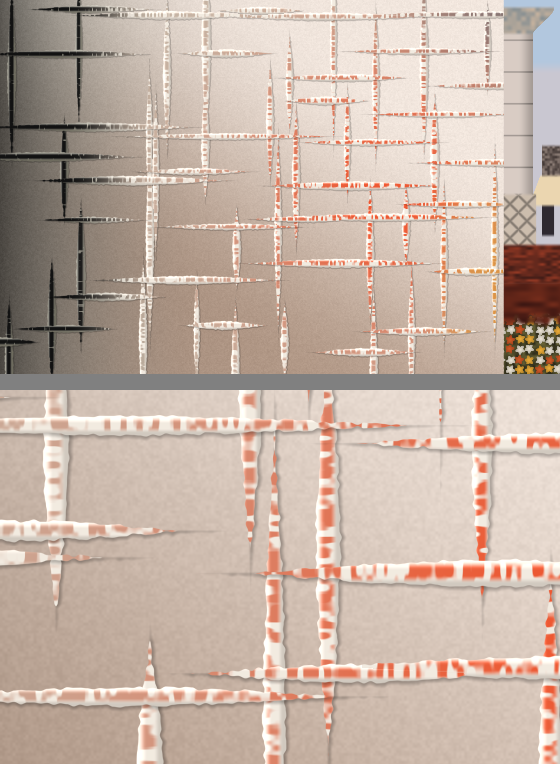
Top: the whole. Bottom: its middle third, enlarged.
Give the GLSL for this pattern, as a WebGL 1 fragment shader.

```glsl
precision highp float;
// Frosted glass pane crossed by embossed, tapered strokes, with a narrow strip
// of a furnished room beside it. Strokes come from a low-discrepancy scatter
// of spindles; their tint follows the light that falls through the pane.
uniform vec2 u_resolution;

const float PANE_EDGE = 1.347;
const int STROKES = 34;

float hash(vec2 p) {
  vec3 q = fract(vec3(p.xyx) * 0.1031);
  q += dot(q, q.yzx + 33.33);
  return fract((q.x + q.y) * q.z);
}

float noise(vec2 p) {
  vec2 i = floor(p), f = fract(p);
  f = f * f * (3.0 - 2.0 * f);
  return mix(mix(hash(i), hash(i + vec2(1.0, 0.0)), f.x),
             mix(hash(i + vec2(0.0, 1.0)), hash(i + 1.0), f.x), f.y);
}

float box(vec2 p, vec2 lo, vec2 hi, float soft) {
  vec2 m = smoothstep(lo - soft, lo + soft, p) * (1.0 - smoothstep(hi - soft, hi + soft, p));
  return m.x * m.y;
}

// Depth inside the nearest spindle (x) and position across it, -1 to 1 (y).
vec2 strokeField(vec2 q, vec2 area, float seed) {
  vec2 best = vec2(-1.0, 0.0);
  for (int i = 0; i < STROKES; i++) {
    float n = float(i);
    vec2 jitter = vec2(hash(vec2(n, seed)), hash(vec2(seed, n + 7.0))) - 0.5;
    vec2 center = fract(seed * 0.37 + n * vec2(0.7549, 0.5698)) * area + 0.09 * jitter;
    float halfLength = mix(0.09, 0.27, hash(vec2(n + 3.0, seed + 5.0)));
    float halfWidth = mix(0.008, 0.0125, hash(vec2(n + 11.0, seed)));
    vec2 d = q - center;
    float depth = halfWidth * (1.0 - pow(abs(d.x) / halfLength, 1.6)) - abs(d.y);
    if (depth > best.x) best = vec2(depth, d.y / halfWidth);
  }
  return best;
}

// Tint seen through the ridges of a stroke.
vec3 coreTint(vec2 p) {
  vec2 fromHeat = p - vec2(1.03, 0.47);
  float slate = smoothstep(0.95, 1.3, p.x) * smoothstep(0.6, 0.95, p.y);
  float gold = smoothstep(1.1, 1.3, p.x) * (1.0 - smoothstep(0.3, 0.65, p.y));
  vec3 c = mix(vec3(0.77, 0.72, 0.66), vec3(0.48, 0.49, 0.50), slate);
  c = mix(c, vec3(0.93, 0.34, 0.19), exp(-6.0 * dot(fromHeat, fromHeat)));
  c = mix(c, vec3(0.86, 0.58, 0.28), gold);
  return mix(vec3(0.07), c, smoothstep(0.18, 0.42, p.x));
}

vec3 paintStrokes(vec3 base, vec2 p, vec2 q, vec2 area, float seed, float lit, float px) {
  vec2 field = strokeField(q, area, seed);
  float ridge = noise(q * vec2(210.0, 75.0) + seed);
  float depth = field.x + 0.003 * (noise(q * vec2(170.0, 60.0)) - 0.5);
  float side = field.y * lit;
  float dark = 1.0 - smoothstep(0.15, 0.4, p.x);
  float rim = smoothstep(-0.005, 0.0, depth) * smoothstep(-0.2, 0.2, -side);
  vec3 body = mix(vec3(0.95, 0.92, 0.88), vec3(0.56, 0.55, 0.50), dark);
  float core = smoothstep(0.3, 0.65, ridge + 0.4 * dark) * smoothstep(0.85, 0.25, abs(side - 0.1));
  vec3 c = mix(body, coreTint(p), core);
  c += 0.12 * smoothstep(0.2, 0.7, side) - 0.13 * smoothstep(0.3, 0.8, -side);
  base *= 1.0 - 0.26 * rim;
  return mix(base, c, smoothstep(-px, px, depth));
}

vec3 frostedPane(vec2 p) {
  float glow = smoothstep(0.0, 0.95, p.y + 0.65 * (p.x - 0.75));
  float edgeShade = exp(-5.0 * max(p.x, 0.0));
  vec3 c = mix(vec3(0.70, 0.60, 0.53), vec3(0.95, 0.905, 0.87), glow);
  c = mix(c, vec3(dot(c, vec3(0.333))) * vec3(1.02, 1.0, 0.94), 0.75 * smoothstep(0.55, 0.0, p.x));
  float grain = noise(p * 260.0) + noise(p * 430.0) - 1.0;
  return c * (1.0 - 0.55 * edgeShade) + 0.03 * grain;
}

vec3 flowerBed(vec3 base, vec2 p) {
  float size = 0.026;
  vec2 cell = floor(p / size);
  vec2 d = fract(p / size) - 0.5 - 0.25 * (vec2(hash(cell), hash(cell + 19.0)) - 0.5);
  float kind = hash(cell + 41.0);
  float petals = 0.42 + 0.1 * cos(5.0 * atan(d.y, d.x + 0.0001) + 6.0 * kind);
  vec3 bloom = mix(vec3(0.93, 0.90, 0.84), vec3(0.93, 0.68, 0.22), step(0.5, kind));
  bloom = mix(bloom, vec3(0.82, 0.35, 0.15), step(0.8, kind));
  vec3 leaves = mix(vec3(0.16, 0.15, 0.09), vec3(0.42, 0.40, 0.22), noise(p * 110.0));
  vec3 c = mix(leaves, bloom * (1.0 - 0.5 * length(d)), smoothstep(0.06, -0.06, length(d) - petals));
  return mix(base, c, smoothstep(0.17, 0.14, p.y + 0.03 * noise(p * 50.0)));
}

// The room: s.x runs from 0 to 1 across the strip, s.y up the canvas.
vec3 room(vec2 p, vec2 s) {
  float soft = 0.006;
  vec3 c = mix(vec3(0.79, 0.78, 0.82), vec3(0.70, 0.78, 0.87), smoothstep(0.8, 0.84, s.y));
  // Stone column with joints, capital and a carved screen
  float joint = smoothstep(0.004, 0.0, abs(fract(s.y / 0.085) - 0.5) * 0.085);
  vec3 stone = vec3(0.85, 0.80, 0.77) * (1.0 - 0.25 * smoothstep(0.25, 0.55, s.x) - 0.25 * joint);
  c = mix(c, stone, box(s, vec2(-0.1, 0.45), vec2(0.52, 0.93), soft));
  float capitalWidth = 0.5 + 0.4 * smoothstep(0.9, 0.98, s.y);
  vec3 carving = mix(vec3(0.78, 0.70, 0.62), vec3(0.42, 0.50, 0.55), noise(p * 80.0) * 0.7);
  c = mix(c, carving, box(s, vec2(-0.1, 0.91), vec2(capitalWidth, 0.98), soft));
  vec3 lattice = mix(vec3(0.25, 0.21, 0.20), vec3(0.55, 0.49, 0.46), noise(p * 150.0));
  c = mix(c, lattice, box(s, vec2(0.68, 0.50), vec2(1.1, 0.61), soft));
  // Lamp, tufted seat and floor
  c = mix(c, vec3(0.18, 0.16, 0.19), box(s, vec2(0.68, 0.37), vec2(0.9, 0.46), soft));
  c = mix(c, vec3(0.92, 0.84, 0.69), box(s, vec2(0.45 + 2.5 * (s.y - 0.45), 0.45), vec2(1.1, 0.53), soft));
  vec2 tuft = abs(fract(vec2(p.x + p.y, p.x - p.y) * 22.0) - 0.5);
  vec3 cushion = vec3(0.80, 0.74, 0.68) * (1.0 - 0.35 * smoothstep(0.3, 0.5, max(tuft.x, tuft.y)));
  c = mix(c, cushion, box(s, vec2(-0.1, 0.34), vec2(0.58, 0.48), soft));
  vec3 fabric = mix(vec3(0.25, 0.11, 0.09), vec3(0.57, 0.22, 0.14), noise(p * vec2(60.0, 140.0)));
  c = mix(c, fabric, box(s, vec2(-0.1, 0.24), vec2(1.1, 0.345), soft));
  vec3 wood = mix(vec3(0.24, 0.09, 0.07), vec3(0.47, 0.18, 0.11), noise(p * vec2(25.0, 70.0)));
  c = mix(c, wood, box(s, vec2(-0.1, -0.1), vec2(1.1, 0.245), soft));
  return flowerBed(c, p);
}

void main() {
  vec2 p = gl_FragCoord.xy / u_resolution.y;
  float px = 0.8 / u_resolution.y;
  vec3 pane = frostedPane(p);
  pane = paintStrokes(pane, p, p.yx, vec2(1.0, PANE_EDGE), 2.0, -1.0, px);
  pane = paintStrokes(pane, p, p, vec2(PANE_EDGE, 1.0), 5.0, 1.0, px);
  vec2 strip = vec2((p.x - PANE_EDGE) / 0.15, p.y);
  vec3 color = mix(pane, room(p, strip), smoothstep(-px, px, p.x - PANE_EDGE));
  gl_FragColor = vec4(clamp(color, 0.0, 1.0), 1.0);
}
```
